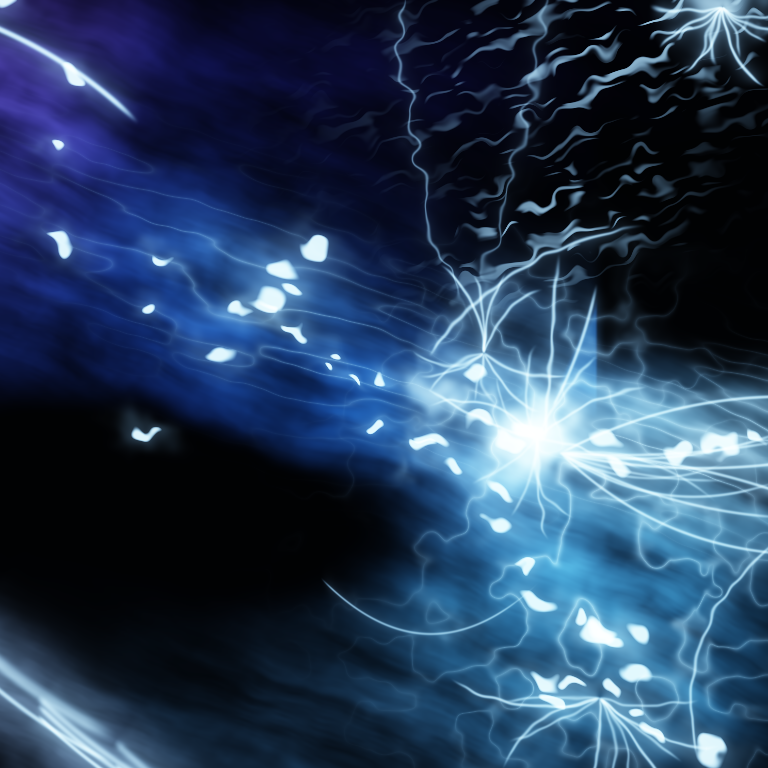
Give the GLSL for this background, as a WebGL 1 fragment shader.

```glsl
precision highp float;
// Electric blue nebula: glowing filaments, hot sparks and fans of light over black voids.
uniform vec2 u_resolution;

float hash(vec2 p) {
  return fract(sin(dot(p, vec2(127.1, 311.7))) * 43758.5);
}

float noise(vec2 p) {
  vec2 i = floor(p), f = fract(p), e = vec2(1, 0);
  f = f * f * (3. - 2. * f);
  return mix(mix(hash(i), hash(i + e), f.x), mix(hash(i + e.yx), hash(i + e.xx), f.x), f.y);
}

float fbm(vec2 p) {
  float sum = 0., amp = .5;
  for (int i = 0; i < 4; i++) {
    sum += amp * noise(p);
    p = p * 2.03 + 7.1;
    amp *= .5;
  }
  return sum;
}

float ridge(vec2 p) {
  return pow(1. - abs(2. * noise(p) - 1.), 9.);
}

// Coordinates of v in a frame turned by angle a
vec2 turn(vec2 v, float a) {
  return vec2(dot(v, vec2(cos(a), sin(a))), dot(v, vec2(-sin(a), cos(a))));
}

float glow(vec2 p, vec2 center, vec2 r, float a) {
  vec2 q = turn(p - center, a) / r;
  return exp(-dot(q, q));
}

float glow(vec2 p, vec2 center, vec2 r) {
  return glow(p, center, r, 0.);
}

// Thin curved thread from a to b, with a faint halo
float fiber(vec2 p, vec2 a, vec2 b, float bend, float width) {
  vec2 d = b - a, q = turn(p - a, atan(d.y, d.x));
  float t = q.x / length(d);
  float y = abs(q.y - 4. * bend * t * (1. - t)) / width;
  float ends = smoothstep(-.01, .05, t) * (1. - smoothstep(.8, 1.01, t));
  return ends * (exp(-y * y) + .15 * exp(-.2 * y));
}

// Threads spreading from one hub between two angles
float fan(vec2 p, vec2 hub, float from, float to, float reach) {
  float sum = 0.;
  for (int i = 0; i < 11; i++) {
    float k = float(i), h = hash(hub + k), g = hash(hub * 3. - k);
    float a = mix(from, to, (k + h) / 11.);
    vec2 tip = hub + reach * (.5 + .5 * g) * vec2(cos(a), sin(a));
    sum += fiber(p, hub, tip, (h - .5) * .25 * reach, .0018) * (.4 + .6 * g);
  }
  return sum;
}

// Irregular sparks scattered about the line a-b
float sparks(vec2 p, vec2 a, vec2 b, float spread, float size) {
  float sum = 0.;
  for (int i = 0; i < 7; i++) {
    vec2 s = a * 9. + float(i);
    vec2 c = mix(a, b, float(i) / 6.) + spread * (vec2(hash(s), hash(s + 4.)) - .5);
    float d = length(turn(p - c, -.45) / vec2(1.4, .8)) / (size * (.5 + .7 * hash(s + 8.)));
    sum += 2. * (1. - smoothstep(.5, 1., d)) + .2 * exp(-.3 * d * d);
  }
  return sum;
}

void main() {
  vec2 p = gl_FragCoord.xy / u_resolution;
  vec2 ripple = vec2(noise(p * 48.), noise(p * 48. + 50.)) - .5;
  vec2 q = p + .006 * ripple, v = p + .024 * ripple;
  vec2 w = p + .045 * (vec2(fbm(p * 6.), fbm(p * 6. + 20.)) - .5);

  // Broad clouds, streaked along the flow
  vec3 col = vec3(.04, .1, .36) * glow(w, vec2(.1, .66), vec2(.4, .19), -.35);
  col += vec3(.19, .13, .5) * glow(w, vec2(0, .89), vec2(.13, .2));
  col += vec3(.04, .18, .48) * glow(w, vec2(.45, .48), vec2(.3, .1), -.6);
  col += vec3(.1, .22, .36) * glow(w, vec2(.35, .62), vec2(.13, .06), -.5);
  col += vec3(.02, .02, .12) * glow(w, vec2(.3, .9), vec2(.35, .15));
  col += vec3(.15, .5, .85) * glow(w, vec2(.77, .21), vec2(.2));
  col += vec3(.22, .4, .55) * glow(w, vec2(.95, .39), vec2(.25, .1));
  col += vec3(.25, .5, .8) * glow(w, vec2(.68, .45), vec2(.12));
  col += vec3(.05, .12, .2) * glow(w, vec2(.45, .04), vec2(.35, .12));
  col += vec3(.4, .55, .8) * glow(w, vec2(.02, .08), vec2(.25, .06), -.65);
  col *= (.1 + 1.6 * fbm(turn(w, -.4) * vec2(5, 28))) * (.3 + 1.4 * fbm(w * 11.));

  // Black voids, and a blue sail with a sharp right edge
  float leftVoid = glow(w, vec2(.18, .35), vec2(.37, .13), -.15);
  float rightVoid = smoothstep(.765, .79, p.x) * smoothstep(.48, .57, w.y) * (1. - smoothstep(.78, .9, w.y));
  col *= (1. - smoothstep(.25, .6, leftVoid)) * (1. - .96 * rightVoid);
  float sail = smoothstep(0., .012, p.x - .5 - .45 * p.y) * (1. - smoothstep(.774, .779, p.x));
  col += vec3(.04, .18, .45) * sail * smoothstep(.45, .5, p.y);

  // Fans, cell-like web, wisps and fine scratches
  float light = fan(q, vec2(.7, .43), 0., 6.28, .19) + fan(q, vec2(.63, .54), .3, 6.5, .13);
  light += fan(p, vec2(.73, .41), -.4, .2, .38) + fan(q, vec2(.78, .09), 2.7, 6.5, .21);
  light += 1.3 * fan(q, vec2(.94, .99), 2.9, 6.5, .12);
  light += ridge(v * 21.) * (.7 * glow(p, vec2(.7, .46), vec2(.14)) + .6 * glow(p, vec2(.8, .2), vec2(.2)));
  light += ridge(turn(w, -.3) * vec2(9, 55)) * (.35 * glow(p, vec2(.36, .6), vec2(.25, .09), -.5)
         + .6 * glow(p, vec2(.95, .42), vec2(.2, .08)));
  float scratch = smoothstep(.6, .95, noise(turn(v, .35) * vec2(30, 150)));
  light += scratch * (glow(w, vec2(.82, .95), vec2(.23, .1), .3) + glow(w, vec2(.73, .71), vec2(.12, .06), .3));

  // Long threads
  light += 1.5 * fiber(p, vec2(-.02, .97), vec2(.18, .84), .012, .003);
  light += .4 * fiber(v, vec2(.52, 1), vec2(.61, .57), -.02, .002);
  light += .3 * fiber(v, vec2(.71, 1), vec2(.62, .6), .01, .002);
  light += .9 * fiber(q, vec2(.56, .54), vec2(.84, .705), .035, .002);
  light += fiber(p, vec2(.72, .47), vec2(.777, .63), -.006, .002);
  light += fiber(q, vec2(.71, .43), vec2(.725, .67), 0., .002);
  light += .6 * fiber(p, vec2(.42, .245), vec2(.7, .24), -.068, .0015);
  light += .8 * fiber(q, vec2(.905, .02), vec2(1.04, .31), .055, .002);
  for (int i = 0; i < 9; i++) {
    float k = float(i), h = hash(vec2(k, 3));
    vec2 start = vec2(-.05, .19) + mod(k, 3.) * vec2(.1, -.07) - vec2(0, .07 * h);
    light += (.3 + h) * fiber(p, start, start + vec2(.2, -.14), -.01, .006 - .005 * h);
  }

  // Sparks and hot core
  light += sparks(v, vec2(.06, .93), vec2(.17, .5), .16, .013) + sparks(v, vec2(.39, .66), vec2(.29, .56), .06, .016);
  light += sparks(v, vec2(.38, .55), vec2(.53, .45), .07, .011) + sparks(v, vec2(.57, .48), vec2(.65, .24), .09, .013);
  light += sparks(v, vec2(.66, .4), vec2(.95, .4), .08, .015) + sparks(v, vec2(.74, .23), vec2(.84, .16), .09, .017);
  light += sparks(v, vec2(.69, .12), vec2(.91, .05), .06, .017) + glow(v, vec2(.565, .49), vec2(.035, .02), -.4);
  light += 2.5 * glow(v, vec2(.695, .43), vec2(.05, .035), .5) + glow(v, vec2(.94, 1), vec2(.04, .02));
  gl_FragColor = vec4(1. - exp(-1.5 * (col + vec3(.62, .95, 1.25) * light) - vec3(.003, .006, .012)), 1);
}
```
